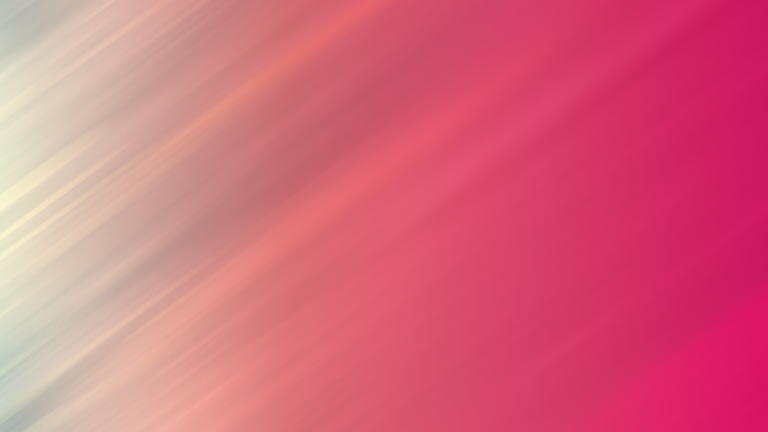
A Shadertoy shader for this background:

```glsl
const vec2 STREAK_DIR = vec2(0.809, 0.588);
const int LAST_STOP = 8;
const vec3 STOPS[9] = vec3[9](
    vec3(0.87, 0.87, 0.79), vec3(0.85, 0.73, 0.68), vec3(0.82, 0.57, 0.55),
    vec3(0.83, 0.43, 0.45), vec3(0.85, 0.35, 0.43), vec3(0.84, 0.28, 0.42),
    vec3(0.83, 0.22, 0.40), vec3(0.82, 0.15, 0.385), vec3(0.80, 0.09, 0.37));

float hash(vec2 cell) {
    vec3 q = fract(vec3(cell.xyx) * 0.1031);
    q += dot(q, q.yzx + 33.33);
    return fract((q.x + q.y) * q.z);
}

float valueNoise(vec2 p) {
    vec2 cell = floor(p);
    vec2 f = fract(p);
    f = f * f * (3.0 - 2.0 * f);
    float low = mix(hash(cell), hash(cell + vec2(1.0, 0.0)), f.x);
    float high = mix(hash(cell + vec2(0.0, 1.0)), hash(cell + 1.0), f.x);
    return mix(low, high, f.y);
}

// Signed layers of noise stretched along the first axis
float streaks(vec2 p) {
    float sum = 0.0;
    float weight = 0.5;
    vec2 scale = vec2(1.3, 13.0);
    for (int i = 0; i < 4; i++) {
        sum += weight * (valueNoise(p * scale + 17.0 * float(i)) - 0.5);
        scale *= vec2(1.5, 2.1);
        weight *= 0.72;
    }
    return sum;
}

float bell(float x, float center, float width) {
    float d = (x - center) / width;
    return exp(-d * d);
}

vec3 ramp(float t) {
    float s = clamp(t, 0.0, 1.0) * float(LAST_STOP);
    int i = min(int(s), LAST_STOP - 1);
    return mix(STOPS[i], STOPS[i + 1], s - float(i));
}

void mainImage(out vec4 fragColor, in vec2 fragCoord) {
    vec2 uv = fragCoord / iResolution.xy;
    vec2 p = fragCoord / iResolution.y;
    float along = dot(p, STREAK_DIR);
    float across = dot(p, vec2(-STREAK_DIR.y, STREAK_DIR.x));
    float grain = streaks(vec2(along, across));
    float leftFade = 1.0 - smoothstep(0.0, 0.65, uv.x);

    // Horizontal blend from cream to magenta, loosened by the streaks
    vec3 color = ramp(uv.x + 0.025 * grain);

    // Broad diagonal light and shade
    float middle = smoothstep(0.05, 0.3, uv.x) * (1.0 - smoothstep(0.55, 0.85, uv.x));
    float shade = bell(across, 0.13, 0.09) + 0.4 * bell(across, 0.49, 0.07);
    color -= vec3(0.075, 0.03, 0.02) * shade * (1.0 - smoothstep(0.45, 0.75, uv.x));
    vec3 coral = vec3(0.07, 0.035, 0.0);
    color += coral * middle * bell(across, 0.30, 0.022);
    color += coral * 0.6 * middle * bell(across, -0.03, 0.04);
    color += vec3(0.03, 0.015, 0.012) * middle * bell(across, -0.18, 0.18);

    // Warm glow on the left and cool corners
    color += vec3(0.06, 0.05, 0.02) * bell(uv.x, 0.0, 0.09) * bell(uv.y, 0.52, 0.25);
    float corners = bell(uv.y, 0.0, 0.2) + bell(uv.y, 1.0, 0.14);
    color -= vec3(0.14, 0.11, 0.06) * bell(uv.x, 0.0, 0.075) * corners;
    color += vec3(0.06, 0.04, 0.03) * bell(uv.x, 0.23, 0.12) * bell(uv.y, 0.0, 0.3);

    // Magenta bands on the right
    float right = smoothstep(0.6, 0.9, uv.x);
    float lowerBand = 1.0 - smoothstep(-0.80, -0.74, across);
    color += vec3(0.055, -0.015, 0.015) * right * lowerBand;
    float upperBand = bell(across, -0.14, 0.035) - 0.6 * bell(across, -0.19, 0.03);
    color += 0.025 * smoothstep(0.35, 0.65, uv.x) * upperBand;
    color += 0.012 * bell(across, -0.61, 0.012) * bell(uv.x, 0.75, 0.06);

    // Fine brushed streaks, strongest on the pale side
    color += grain * mix(vec3(0.04, 0.025, 0.025), vec3(0.17, 0.15, 0.13), leftFade);
    float glint = smoothstep(0.60, 0.9, valueNoise(vec2(along * 2.2, across * 55.0)));
    color += vec3(0.06, 0.05, 0.02) * glint * leftFade * leftFade;

    fragColor = vec4(clamp(color, 0.0, 1.0), 1.0);
}
```
